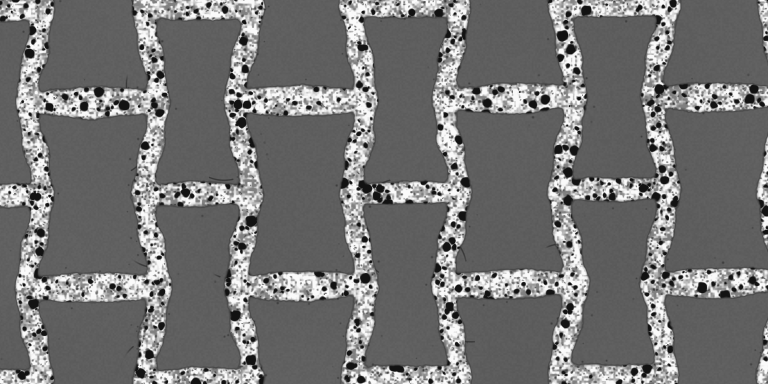
This pattern is drawn by a Shadertoy shader. Its source:

```glsl
// A micrograph of a re-entrant metal lattice: swaying struts joined by swollen bars.
// The lattice is a folded distance field with a rough edge; the metal is
// mottled by value noise and pitted by three sizes of scattered round pores.

const float PI = 3.14159265;

// Lattice, in units of the canvas height
const float PITCH = 0.543;               // repeat across
const float ROW = 0.2415;                // from one bar row to the next
const vec2 ORIGIN = vec2(0.242, 0.7335); // middle of one wide bar
const float TILT = 0.0095;
const float STRUT_X = 0.151;             // mean strut distance from a wide bar's middle
const float SWAY = 0.018;
const float STRUT_HALF = 0.0282;
const float STRUT_SWELL = 0.004;
const float WIDE_BAR_HALF = 0.038;
const float NARROW_BAR_HALF = 0.030;
const float BAR_END_HALF = 0.0215;
const float FILLET = 0.012;

// Wear
const float WOBBLE = 0.009;
const float EDGE_ROUGHNESS = 0.007;
const float HAIR_CELL = 0.22;
const float HAIR_CHANCE = 0.4;

// Tones
const float GROUND = 0.37;
const float METAL_DARK = 0.50;
const float METAL_LIGHT = 0.98;
const float PORE = 0.07;

vec3 hash3(vec2 p) {
    vec3 q = fract(p.xyx * vec3(0.1031, 0.1030, 0.0973));
    q += dot(q, q.yxz + 33.33);
    return fract((q.xxy + q.yzz) * q.zyx);
}

float noise(vec2 p) {
    vec2 i = floor(p), f = fract(p);
    f = f * f * (3.0 - 2.0 * f);
    float low = mix(hash3(i).x, hash3(i + vec2(1, 0)).x, f.x);
    float high = mix(hash3(i + vec2(0, 1)).x, hash3(i + vec2(1, 1)).x, f.x);
    return mix(low, high, f.y);
}

vec2 noise2(vec2 p) {
    return vec2(noise(p), noise(p + 57.3)) - 0.5;
}

float smoothMin(float a, float b, float k) {
    float h = max(k - abs(a - b), 0.0) / k;
    return min(a, b) - 0.25 * k * h * h;
}

// Signed distance to the lattice, negative in the metal
float lattice(vec2 p) {
    vec2 c = p - ORIGIN;
    c.y -= TILT * c.x * -1.0 + 2.0 * TILT * c.x;
    float side = abs(c.x - PITCH * round(c.x / PITCH));
    float turn = c.y / ROW;
    float strutX = STRUT_X + SWAY * cos(PI * turn);
    float strut = abs(side - strutX) - STRUT_HALF - STRUT_SWELL * cos(4.0 * PI * turn);

    // Wide bars on even rows, narrow ones between them on odd rows
    float row = round(turn);
    bool wide = mod(row, 2.0) < 0.5;
    float halfPitch = 0.5 * PITCH;
    float along = wide ? side / strutX : (halfPitch - side) / (halfPitch - strutX);
    float middle = wide ? WIDE_BAR_HALF : NARROW_BAR_HALF;
    float thickness = mix(middle, BAR_END_HALF, min(along * along, 1.0));
    float bar = max(abs(c.y - row * ROW) - thickness, (along - 1.0) * STRUT_X);
    return smoothMin(strut, bar, FILLET);
}

// Signed distance to discs scattered one per cell at the given density
float pores(vec2 p, float cell, float radius, float density) {
    float d = cell;
    vec2 base = floor(p / cell);
    for (int j = -1; j <= 1; j++)
    for (int i = -1; i <= 1; i++) {
        vec2 id = base + vec2(i, j);
        vec3 h = hash3(id + 900.0 * cell);
        float r = radius * mix(0.4, 1.0, h.z / density);
        if (h.z < density) d = min(d, length(p - (id + h.xy) * cell) - r);
    }
    return d;
}

// Distance to a short bent fibre in some of the cells
float hairs(vec2 p) {
    vec2 id = floor(p / HAIR_CELL);
    vec3 h = hash3(id + 31.0);
    if (h.z > HAIR_CHANCE) return 1.0;
    vec2 q = p - (id + 0.3 + 0.4 * h.xy) * HAIR_CELL;
    float angle = 2.0 * PI * h.z / HAIR_CHANCE;
    vec2 axis = vec2(cos(angle), sin(angle));
    float t = clamp(dot(q, axis), -0.03, 0.03);
    return length(q - axis * t - vec2(-axis.y, axis.x) * 5.0 * t * t);
}

void mainImage(out vec4 fragColor, in vec2 fragCoord) {
    vec2 p = fragCoord / iResolution.y;
    float px = 1.0 / iResolution.y;

    // Each repeat is bent a little differently and has a grainy outline
    float d = lattice(p + WOBBLE * noise2(p * 11.0));
    d += EDGE_ROUGHNESS * (0.6 * noise(p * 45.0) + 0.4 * noise(p * 130.0) - 0.5);

    // Ground with soft shading, a shadowed rim, fibres and loose specks
    float ground = GROUND + 0.02 * (noise(p * 3.0) - 0.5) + 0.025 * (noise(p * 230.0) - 0.5);
    ground *= 1.0 - 0.3 * (1.0 - smoothstep(0.0, 0.006, d));
    float nearMetal = 1.0 - smoothstep(0.015, 0.04, d);
    float hair = 1.0 - smoothstep(0.0, 0.0012 + px, hairs(p));
    float speck = 1.0 - smoothstep(-px, px, pores(p + 4.0, 0.03, 0.003, 0.2));
    ground = mix(ground, 0.16, nearMetal * max(0.7 * hair, 0.6 * speck));

    // Mottled metal, darker toward its edge
    float mottle = 0.55 * noise(p * 170.0) + 0.45 * noise(p * 50.0 + 8.0);
    float metal = mix(METAL_DARK, METAL_LIGHT, smoothstep(0.18, 0.68, mottle));
    metal *= mix(0.78, 1.0, smoothstep(0.0, 0.007, -d));

    // Pores of three sizes, slightly out of round
    vec2 q = p + 0.005 * noise2(p * 90.0);
    float soft = max(px, 0.0015);
    float pits = min(pores(q, 0.045, 0.0145, 0.4), pores(q, 0.022, 0.0075, 0.4));
    float dust = pores(q, 0.011, 0.0035, 0.25 + 0.35 * noise(p * 5.0));
    metal = mix(metal, PORE, 0.6 * (1.0 - smoothstep(-soft, soft, dust)));
    metal = mix(metal, PORE, 1.0 - smoothstep(-soft, soft, pits));

    float tone = mix(metal, ground, smoothstep(-px, px, d));
    fragColor = vec4(vec3(tone), 1.0);
}
```
